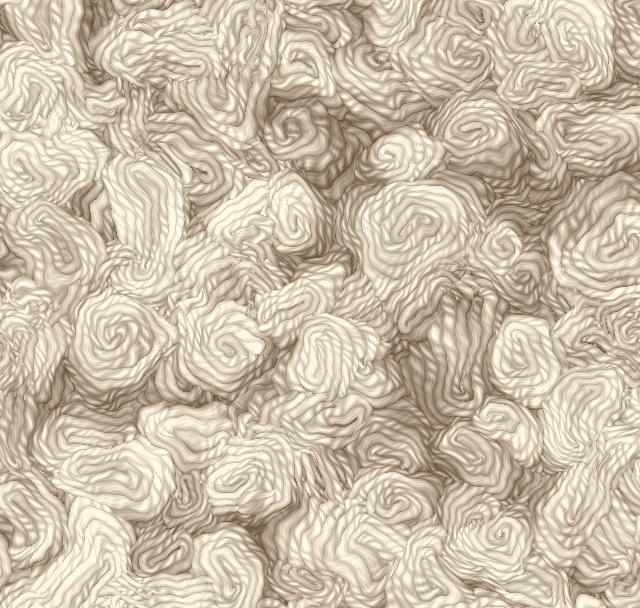
A Shadertoy shader for this texture:

```glsl
vec4 hash4(vec2 cell) {
    vec4 k = vec4(dot(cell, vec2(127.1, 311.7)), dot(cell, vec2(269.5, 183.3)),
                  dot(cell, vec2(113.5, 271.9)), dot(cell, vec2(246.1, 124.6)));
    return fract(sin(k) * 43758.545);
}

// Coiled loop of twisted yarn: x = brightness, y = height of the pile
vec2 tuft(vec2 p, vec2 cell, float cellSize) {
    vec4 place = hash4(cell), form = hash4(cell + 71.3), lean = hash4(cell + 33.7);
    vec2 q = p - (cell + 0.1 + 0.8 * place.xy) * cellSize;
    float turn = 6.2832 * place.z;
    vec2 axis = vec2(cos(turn), sin(turn));
    q = vec2(dot(q, axis), dot(q, vec2(-axis.y, axis.x)));
    q.y += (form.x - 0.5) * 9.0 * q.x * q.x;

    // Distance from the bent core, and path around it
    float halfLength = mix(0.004, 0.075, form.y * form.y);
    float core = clamp(q.x, -halfLength, halfLength);
    vec2 v = q - vec2(core, 0.0) + 1e-5;
    float d = length(v), angle = atan(v.y, v.x);
    float width = mix(0.0125, 0.0185, form.z);
    float ring = d / width + angle / 6.2832;
    float strand = floor(ring), across = ring - strand - 0.5;
    float along = (halfLength - core) * sign(v.y) + angle * (strand + 0.5) * width;
    vec4 thread = hash4(vec2(strand, cell.x + 9.0 * cell.y));

    // Round yarn with slanted plies and fine fibres
    float body = cos(3.1416 * across);
    float phase = along / 0.021 + across * 0.9 + thread.x + 0.25 * sin(along * 83.0 + 9.0 * thread.y);
    float ply = sin(6.2832 * phase);
    ply = 0.65 * ply + 0.45 * ply * abs(ply);
    float fibre = sin(across * 23.0 + along * 170.0 + 2.5 * sin(along * 117.0 + strand));
    float patchy = 0.65 + 0.5 * sin(along * 34.0 + 20.0 * thread.z);
    float wave = sin(along * 41.0 + 6.28 * thread.w);
    vec2 outward = (axis * v.x + vec2(-axis.y, axis.x) * v.y) / d;
    float facing = dot(outward, vec2(-0.4, 0.9));

    // Lopsided dome, so that arcs show more often than whole coils
    vec2 shift = vec2(0.075, 0.05) * (lean.xy - 0.5);
    float edge = length(v - shift) / mix(0.04, 0.088, form.w);
    float dome = 1.0 - edge * edge * edge;
    float light = 0.39 + 0.29 * body + 0.21 * ply * body * patchy + 0.045 * fibre;
    light += facing * (0.2 * across + 0.06 * min(edge, 1.0));
    light += 0.14 * (place.w - 0.5) + 0.13 * (thread.y - 0.5) + 0.06 * wave;
    light -= 0.14 * exp(-d * 100.0) + 0.12 * smoothstep(0.75, 1.3, edge);
    float lift = 0.45 * (thread.z - 0.5) + 0.16 * wave + 0.22 * body;
    return vec2(light, 1.0 * place.w + dome + lift);
}

void mainImage(out vec4 fragColor, in vec2 fragCoord) {
    vec2 p = fragCoord / iResolution.y;
    vec2 bent = p + 0.011 * sin(p.yx * vec2(27.0, 23.0) + 2.0 * sin(p * 13.0))
                  + 0.0035 * sin(p.yx * vec2(71.0, 83.0) + 2.0 * sin(p * 37.0))
                  + 0.0010 * sin(p.yx * vec2(210.0, 187.0) + p * 91.0);

    // Stack neighbouring tufts, keeping the two highest
    float cellSize = 0.115, top = -1e3, second = -1e3, light = 0.0;
    vec2 home = floor(bent / cellSize);
    for (int j = -2; j <= 2; j++) {
        for (int i = -2; i <= 2; i++) {
            vec2 t = tuft(bent, home + vec2(i, j), cellSize);
            light = mix(light, t.x, smoothstep(-0.06, 0.06, t.y - top));
            second = max(second, min(top, t.y));
            top = max(top, t.y);
        }
    }

    // Crevices between tufts and broad unevenness
    light -= 0.22 * exp(-5.0 * (top - second));
    light -= 0.28 * (1.0 - smoothstep(0.5, 1.5, top));
    light += 0.07 * sin(p.x * 9.0 + 2.0 * sin(p.y * 7.0)) * sin(p.y * 11.0 + 1.3);
    light += 0.06 * sin(p.x * 31.0 + 2.0 * sin(p.y * 19.0)) * sin(p.y * 27.0 + 2.0 * sin(p.x * 17.0));
    light = clamp(0.63 + 1.3 * (light - 0.5), -0.25, 1.04);

    vec3 shadowWool = vec3(0.55, 0.475, 0.385), creamWool = vec3(1.0, 0.96, 0.885);
    fragColor = vec4(mix(shadowWool, creamWool, light), 1.0);
}
```
